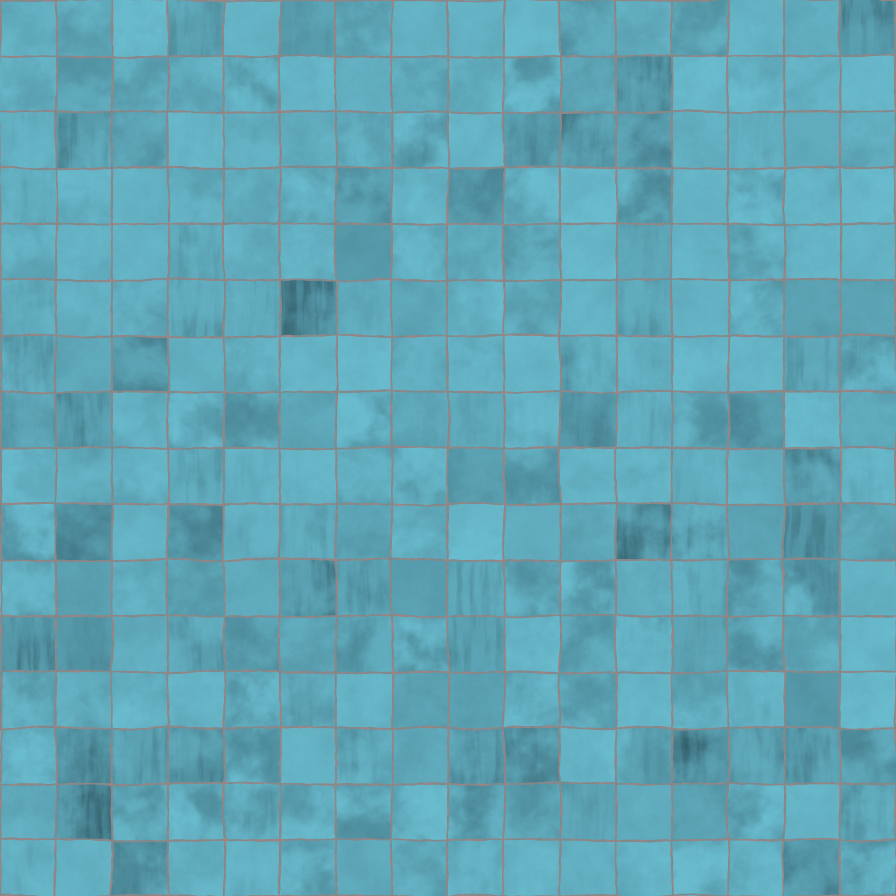
Write a Shadertoy shader that draws this texture.

```glsl
// Sixteen by sixteen glazed turquoise tiles with thin, uneven grout joints.
// A gently warped grid gives each tile a hashed tone; layered value noise adds
// cloudy stains and, on some tiles, vertical streaks of wear.

const float TILES = 16.0;
const float JOINT_HALF_WIDTH = 0.018;   // in tile units
const vec3 GLAZE = vec3(0.412, 0.735, 0.808);
const vec3 WORN_GLAZE = vec3(0.205, 0.375, 0.425);
const vec3 GROUT_WARM = vec3(0.62, 0.52, 0.51);
const vec3 GROUT_COOL = vec3(0.47, 0.54, 0.56);

// Random value from 0 to 1 for a lattice point and a seed
float hash(vec2 p, float seed) {
    vec3 q = fract(vec3(p.xyx + seed * 17.13) * vec3(0.1031, 0.1030, 0.0973));
    q += dot(q, q.yzx + 33.33);
    return fract((q.x + q.y) * q.z);
}

float noise(vec2 p, float seed) {
    vec2 i = floor(p), f = fract(p);
    f = f * f * (3.0 - 2.0 * f);
    float low = mix(hash(i, seed), hash(i + vec2(1, 0), seed), f.x);
    float high = mix(hash(i + vec2(0, 1), seed), hash(i + vec2(1, 1), seed), f.x);
    return mix(low, high, f.y);
}

float fbm(vec2 p, float seed) {
    float sum = 0.0, weight = 0.5;
    for (int octave = 0; octave < 5; octave++) {
        sum += weight * noise(p, seed + float(octave));
        p = mat2(0.8, 0.6, -0.6, 0.8) * p * 2.03;
        weight *= 0.5;
    }
    return sum / 0.97;
}

// Bends the grid slowly, with a finer ragged component
vec2 warpGrid(vec2 p) {
    vec2 slow = vec2(noise(p * 1.3, 1.0), noise(p * 1.3, 2.0)) - 0.5;
    vec2 ragged = vec2(noise(p * 8.0, 3.0), noise(p * 8.0, 4.0)) - 0.5;
    return p + 0.055 * slow + 0.016 * ragged;
}

// Amount of wear from 0 (clean glaze) to 1 (darkest)
float tileWear(vec2 tile, vec2 local) {
    float tone = hash(tile, 11.0);
    float stain = hash(tile, 12.0);
    float streaky = smoothstep(0.5, 0.9, hash(tile, 13.0));
    vec2 p = local + tile * 7.0;

    float cloud = smoothstep(0.28, 0.78, fbm(p * 1.7, 20.0));
    float streak = fbm(p * vec2(9.0, 1.1), 30.0);
    float streaks = smoothstep(0.35, 0.75, streak) * (0.4 + 0.6 * cloud);
    float mottle = fbm(p * 6.0, 40.0) - 0.5;
    float grain = noise(p * 24.0, 50.0) - 0.5;

    float wear = 0.01 + 0.13 * tone + 0.22 * pow(tone, 6.0);
    wear += (0.08 + 0.36 * stain * stain) * cloud;
    wear += 0.30 * streaky * tone * streaks;
    wear += (0.05 + 0.12 * stain) * mottle + 0.025 * grain;
    return clamp(wear, 0.0, 1.0);
}

// Anti-aliased joint mask around the cell borders
float jointMask(vec2 local, float halfWidth, float pixel) {
    vec2 border = min(local, 1.0 - local);
    float d = min(border.x, border.y);
    return 1.0 - smoothstep(halfWidth - 0.6 * pixel, halfWidth + 0.6 * pixel, d);
}

void mainImage(out vec4 fragColor, in vec2 fragCoord) {
    vec2 p = fragCoord / iResolution.xy * TILES;
    float pixel = TILES / iResolution.y;

    // Tile glaze
    vec2 grid = warpGrid(p);
    vec2 tile = floor(grid);
    vec2 local = grid - tile;
    vec3 color = mix(GLAZE, WORN_GLAZE, tileWear(tile, local));

    // Grout with speckled colour and varying width
    float speckle = noise(p * 14.0, 60.0);
    float halfWidth = JOINT_HALF_WIDTH * (0.75 + 0.5 * noise(p * 5.0, 61.0));
    vec3 grout = mix(GROUT_COOL, GROUT_WARM, speckle);
    color = mix(color, grout, jointMask(local, halfWidth, pixel));

    fragColor = vec4(color, 1.0);
}
```
